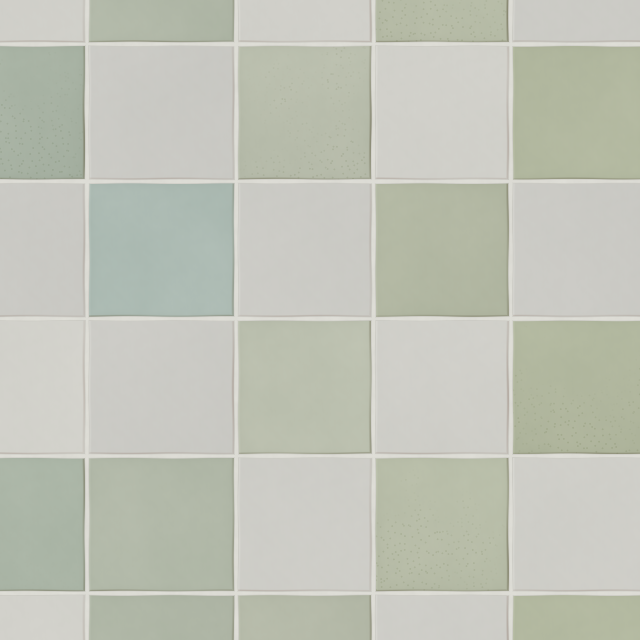
Give the GLSL for this texture, as a WebGL 1 fragment shader.

```glsl
precision highp float;
// Glazed wall tiles in a loose checker of chalk white and sage green.
// A grid with one wider column gives each tile its tint; layered sines
// cloud the glaze, cellular noise pits it, and a box distance cuts the grout.
uniform vec2 u_resolution;

float hash(vec2 p) {
  return fract(sin(dot(p, vec2(12.99, 78.23))) * 4375.85);
}

// Layered, turned sines, roughly -1 to 1
float clouds(vec2 p) {
  float sum = 0.0, amp = 0.5;
  for (int i = 0; i < 5; i++) {
    sum += amp * sin(p.x + 1.7 * sin(p.y + 0.6)) * cos(p.y * 0.8 + 0.5 * p.x);
    p = mat2(1.3, 1.5, -1.5, 1.3) * p + 3.1;
    amp *= 0.6;
  }
  return sum;
}

// Cellular noise: distance to the nearest scattered point
float cellDistance(vec2 p) {
  vec2 cell = floor(p);
  float nearest = 2.0;
  for (int j = -1; j <= 1; j++) {
    for (int i = -1; i <= 1; i++) {
      vec2 c = cell + vec2(float(i), float(j));
      vec2 point = c + vec2(hash(c), hash(c + 37.0));
      nearest = min(nearest, length(point - p));
    }
  }
  return nearest;
}

void main() {
  vec2 uv = gl_FragCoord.xy / u_resolution;
  float aa = 1.0 / min(u_resolution.x, u_resolution.y);

  // Tile grid: the second column is stretched
  float stretch = 0.0187 * clamp((uv.x - 0.136) / 0.2332, 0.0, 1.0);
  vec2 grid = 1.0 + (uv - vec2(stretch, 0.0) - vec2(0.136, 0.073)) / 0.2145;
  vec2 id = floor(grid);
  vec2 size = vec2(abs(id.x - 1.0) < 0.5 ? 0.2332 : 0.2145, 0.2145);
  vec2 p = (fract(grid) - 0.5) * size;
  float rnd = hash(id + 5.0);
  float rnd2 = hash(id + 19.0);

  // Checker, with the tiles near the lower left corner swapped
  float isGreen = 1.0 - mod(id.x + id.y, 2.0);
  if (2.0 * id.x + id.y < 2.5) isGreen = 1.0 - isGreen;

  // Sage runs from cool at the left to olive at the right, with one teal spot
  vec3 sage = mix(vec3(0.665, 0.707, 0.648), vec3(0.724, 0.742, 0.675), clamp(id.x * 0.6, 0.0, 1.0));
  sage = mix(sage, vec3(0.695, 0.718, 0.622), clamp(id.x - 2.0, 0.0, 2.0) * 0.5);
  vec2 fromTeal = id - vec2(1.0, 3.0);
  sage = mix(sage, vec3(0.68, 0.735, 0.705), exp(-2.5 * dot(fromTeal, fromTeal)));
  sage += (rnd - 0.5) * 0.03;
  vec3 chalk = mix(vec3(0.79, 0.788, 0.768), vec3(0.825, 0.822, 0.797), rnd);
  vec3 color = mix(chalk, sage, isGreen);

  // Cloudy glaze, a slow slope across each tile, and fine grain
  float cloud = clouds(uv * 13.0 + id * 7.3);
  color += cloud * mix(0.006, 0.014, isGreen) * vec3(1.0, 0.8, 0.9);
  color += dot(p, vec2(rnd - 0.5, rnd2 - 0.3)) * mix(0.08, 0.16, isGreen);
  color += clouds(uv * vec2(150.0, 110.0) + id) * 0.004;

  // Pits gather in the clouds of a few green tiles
  float worn = isGreen * smoothstep(0.45, 0.8, rnd2) * smoothstep(-0.2, 0.5, cloud - p.y * 4.0);
  float pit = 1.0 - smoothstep(0.05, 0.22, cellDistance(uv * 95.0));
  color -= pit * worn * vec3(0.05, 0.045, 0.06);

  // Distance inside the tile edge, slightly uneven
  vec2 wobble = 0.0005 * vec2(sin(uv.y * 47.0 + id.x * 2.0), sin(uv.x * 41.0 + id.y * 3.0));
  vec2 halfTile = size * 0.5 - 0.0036;
  vec2 inset = halfTile - abs(p + wobble);
  float edge = min(inset.x, inset.y);
  color -= 0.018 * exp(-max(edge, 0.0) / 0.006) * isGreen;

  // Thin shadows on the right and bottom rims, paler rim at the left
  float rightInset = halfTile.x - p.x - wobble.x;
  float bottomInset = halfTile.y + p.y + wobble.y;
  float leftInset = halfTile.x + p.x + wobble.x;
  float rightShade = 1.0 - smoothstep(0.001, 0.0028 + aa, rightInset);
  float bottomShade = 1.0 - smoothstep(0.0005, 0.0018 + aa, bottomInset);
  float uneven = 0.75 + 0.25 * sin(uv.y * 29.0 + uv.x * 23.0 + rnd * 6.0);
  vec3 rim = mix(vec3(0.66, 0.61, 0.57), vec3(0.48, 0.47, 0.38), isGreen);
  color = mix(color, rim, max(rightShade * (0.35 + 0.4 * rnd2), bottomShade * 0.5) * uneven);
  color += 0.035 * (1.0 - smoothstep(0.0, 0.004, leftInset));

  // Grout with a soft shaded border
  vec3 grout = vec3(0.865, 0.862, 0.835) + 0.012 * clouds(uv * 90.0);
  grout -= 0.07 * smoothstep(-0.0022, 0.0, edge);
  color = mix(grout, color, smoothstep(-0.5 * aa, 0.5 * aa, edge));

  gl_FragColor = vec4(color, 1.0);
}
```
